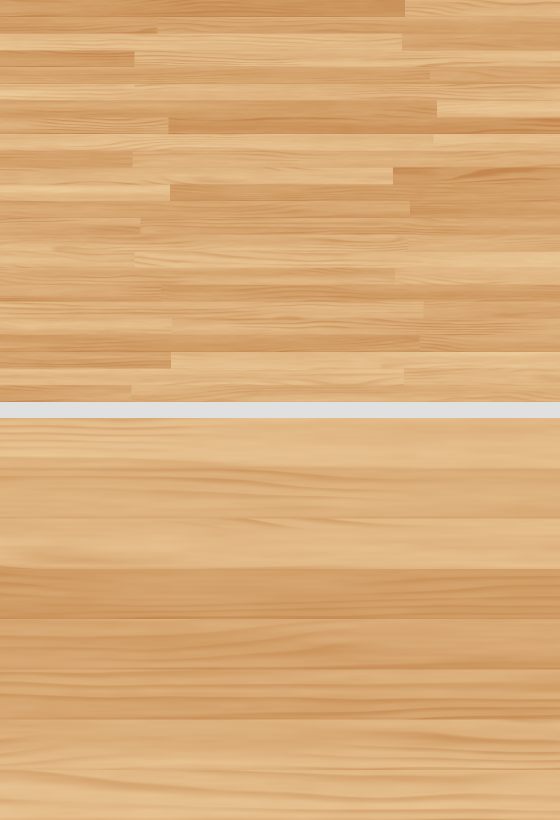
Top, the full canvas; bottom, a detail of the centre.
Give the GLSL for this texture, as a WebGL 1 fragment shader.

```glsl
precision highp float;
// Strip parquet floor: 24 rows of pale oak planks with staggered joints and fine grain.

uniform vec2 u_resolution;

const float ROWS = 24.0;
const float LEFT_JOINT = 0.266;    // mean joint position, even rows
const float RIGHT_JOINT = 0.744;   // mean joint position, odd rows
const float JOINT_SPREAD = 0.09;
const vec3 DARK_OAK = vec3(0.785, 0.555, 0.335);
const vec3 LIGHT_OAK = vec3(0.925, 0.795, 0.605);
const float TONE_MIN = 0.22;
const float TONE_MAX = 0.86;
const float DRIFT_AMOUNT = 0.34;
const float FIBRE_AMOUNT = 0.22;
const float VEIN_AMOUNT = 0.42;
const float SEAM_AMOUNT = 0.16;
const float SEAM_WIDTH = 0.07;     // fraction of a row

float hash(vec2 p) {
    return fract(sin(dot(p, vec2(127.1, 311.7))) * 43758.5453);
}

float noise(vec2 p) {
    vec2 i = floor(p);
    vec2 f = fract(p);
    f = f * f * (3.0 - 2.0 * f);
    float low = mix(hash(i), hash(i + vec2(1.0, 0.0)), f.x);
    float high = mix(hash(i + vec2(0.0, 1.0)), hash(i + vec2(1.0, 1.0)), f.x);
    return mix(low, high, f.y);
}

// Growth rings cut at a shallow angle, showing only in patches
float veins(vec2 q, float id) {
    vec2 shift = vec2(id * 7.3, id * 3.7);
    float slope = (hash(vec2(id, 5.0)) - 0.5) * 7.0;
    float bend = noise(q * vec2(5.0, 1.3) + shift);
    float waver = noise(q * vec2(19.0, 3.0) + shift);
    float ring = fract(q.y * 4.0 + slope * q.x + bend * 3.2 + waver * 0.45);
    float line = smoothstep(0.35, 0.86, ring) * (1.0 - smoothstep(0.86, 1.0, ring));
    float patches = smoothstep(0.3, 0.75, noise(q * vec2(6.0, 1.8) + shift.yx + 31.0));
    return line * patches * mix(0.4, 1.0, hash(vec2(id, 9.0)));
}

// Short horizontal fibres at two scales
float fibres(vec2 q, float id) {
    float coarse = noise(q * vec2(22.0, 8.0) + id * 5.1);
    float fine = noise(q * vec2(65.0, 17.0) + id * 9.7);
    return coarse * 0.6 + fine * 0.4 - 0.5;
}

vec3 floorColour(vec2 uv) {
    // Plank layout: one joint per row, alternating between left and right
    float row = floor(uv.y * ROWS);
    float across = fract(uv.y * ROWS);
    float joint = mix(LEFT_JOINT, RIGHT_JOINT, mod(row, 2.0));
    joint += (hash(vec2(row, 2.0)) - 0.5) * JOINT_SPREAD;
    float id = row * 2.0 + step(joint, uv.x) + 1.0;
    vec2 q = vec2(uv.x, across);

    // Plank tone, slow drift and grain
    float tone = mix(TONE_MIN, TONE_MAX, hash(vec2(id, 17.0)));
    tone += (noise(q * vec2(2.5, 2.2) + id * 4.3) - 0.5) * DRIFT_AMOUNT;
    tone += fibres(q, id) * FIBRE_AMOUNT;
    tone -= veins(q, id) * VEIN_AMOUNT;

    // Faint shadow along the lower edge
    tone -= (1.0 - smoothstep(0.0, SEAM_WIDTH, across)) * SEAM_AMOUNT;
    return mix(DARK_OAK, LIGHT_OAK, clamp(tone, -0.1, 1.05));
}

void main() {
    // Four samples per pixel smooth the plank edges
    vec3 colour = vec3(0.0);
    for (int j = 0; j < 2; j++) {
        for (int i = 0; i < 2; i++) {
            vec2 offset = (vec2(float(i), float(j)) - 0.5) * 0.5;
            colour += floorColour((gl_FragCoord.xy + offset) / u_resolution);
        }
    }
    gl_FragColor = vec4(colour * 0.25, 1.0);
}
```
